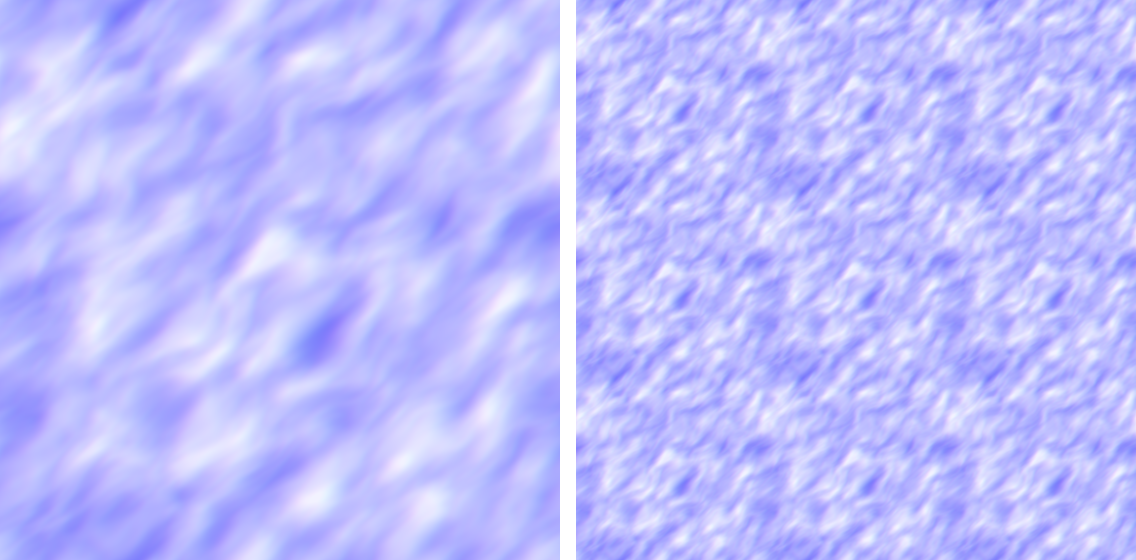
Left, the tile; right, the same tile 3 across and 3 down.
Give the GLSL for this texture map, as a WebGL 2 fragment shader.

```glsl
#version 300 es
precision highp float;

uniform vec2 u_resolution;
out vec4 outColor;

const float TAU = 6.2831853;

// Streaks: whole cells per tile, along one axis and across the diagonal
const vec2 STREAK_CELLS = vec2(5.0, 6.0);
const vec2 PUFF_CELLS = vec2(5.0);
const int OCTAVES = 4;
const vec4 OCTAVE_GAIN = vec4(0.68, 1.0, 0.3, 0.1);

// Shares of steep streaks, shallow streaks and round puffs
const vec3 LAYER_GAIN = vec3(0.7, 0.66, 0.42);

// Gentle bending of the streaks
const float WARP_CELLS = 7.0;
const float WARP_AMOUNT = 0.03;

// Tone and colour fringes
const float MEAN_TONE = 0.74;
const float CONTRAST = 0.25;
const vec2 FRINGE_SHIFT = vec2(0.0045, 0.0015);
const float DARKEST_TONE = 0.45;
const float LIGHTEST_TONE = 0.95;
const vec2 BLUE_RANGE = vec2(0.985, 1.0);

float hash(vec2 cell, float seed) {
    return fract(sin(dot(cell, vec2(127.1, 311.7)) + seed * 74.7) * 43758.5453);
}

// Slope contribution of one wrapped lattice corner
float corner(vec2 cell, vec2 offset, vec2 period, float seed) {
    float angle = TAU * hash(mod(cell, period), seed);
    return dot(vec2(cos(angle), sin(angle)), offset);
}

// Gradient noise that repeats after a whole period
float tileNoise(vec2 p, vec2 period, float seed) {
    vec2 cell = floor(p);
    vec2 f = p - cell;
    vec2 blend = f * f * f * (f * (f * 6.0 - 15.0) + 10.0);
    vec2 right = vec2(1.0, 0.0);
    vec2 up = vec2(0.0, 1.0);
    float low = mix(corner(cell, f, period, seed),
                    corner(cell + right, f - right, period, seed), blend.x);
    float high = mix(corner(cell + up, f - up, period, seed),
                     corner(cell + 1.0, f - 1.0, period, seed), blend.x);
    return mix(low, high, blend.y);
}

// Octaves of wrapping noise
float layer(vec2 p, vec2 cells, float firstSeed) {
    float sum = 0.0;
    for (int i = 0; i < OCTAVES; i++) {
        float seed = firstSeed + float(i);
        vec2 offset = seed * vec2(0.37, 0.61);
        sum += OCTAVE_GAIN[i] * tileNoise(p * cells + offset, cells, seed);
        cells *= 2.0;
    }
    return sum;
}

// Whole-number shears stretch the noise diagonally and keep the tile seamless
float tone(vec2 uv) {
    vec2 steep = vec2(uv.x, uv.y - uv.x);
    vec2 shallow = vec2(uv.y, uv.x - uv.y);
    vec3 layers = vec3(layer(steep, STREAK_CELLS, 1.0),
                       layer(shallow, STREAK_CELLS, 6.0),
                       layer(uv, PUFF_CELLS, 11.0));
    float height = dot(LAYER_GAIN, layers);
    return clamp(MEAN_TONE + CONTRAST * height, DARKEST_TONE, LIGHTEST_TONE);
}

void main() {
    vec2 uv = gl_FragCoord.xy / u_resolution;

    // Bend the domain with wrapping noise
    vec2 period = vec2(WARP_CELLS);
    vec2 bend = vec2(tileNoise(uv * period, period, 21.0),
                     tileNoise(uv * period, period, 27.0));
    vec2 warped = uv + WARP_AMOUNT * bend;

    // Shift red and green apart for cyan and pink fringes
    float red = tone(warped + FRINGE_SHIFT);
    float green = tone(warped - FRINGE_SHIFT);
    float blue = mix(BLUE_RANGE.x, BLUE_RANGE.y,
                     smoothstep(DARKEST_TONE, MEAN_TONE, 0.5 * (red + green)));

    outColor = vec4(red, green, blue, 1.0);
}
```
